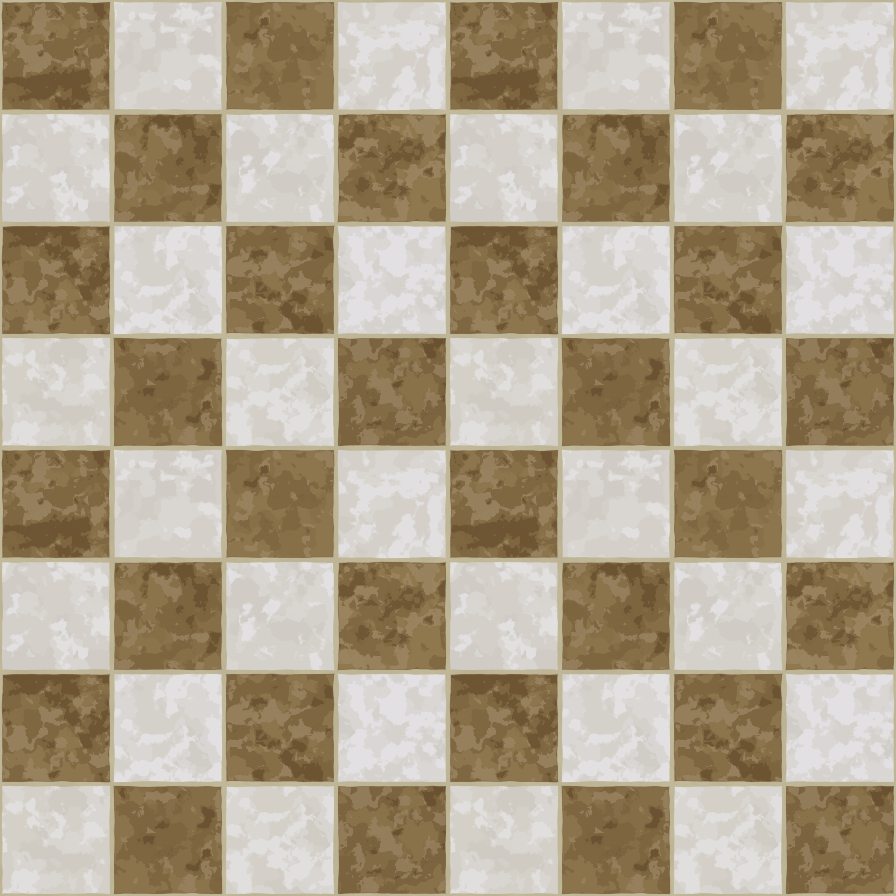
Give the GLSL for this pattern, as a WebGL 2 fragment shader.

```glsl
#version 300 es
precision highp float;

uniform vec2 u_resolution;
out vec4 fragColor;

const float TILES = 8.0;          // tiles across and down
const float BLOCK = 4.0;          // tiles before the wear repeats
const float GROUT_HALF = 0.021;   // in tile widths
const float EDGE_WOBBLE = 0.018;
const float RIM_WIDTH = 0.014;
const float BROAD_FREQ = 3.0;     // noise cells per tile
const float PATCH_FREQ = 6.0;
const float FLECK_FREQ = 8.0;
const float WARP = 0.035;
const float PATCH_SOFTNESS = 0.018;

const vec3 GROUT = vec3(0.745, 0.712, 0.590);
const vec3 CREAM = vec3(0.832, 0.816, 0.790);
const vec3 CREAM_SHADE = vec3(0.805, 0.785, 0.755);
const vec3 CREAM_PALE = vec3(0.855, 0.842, 0.828);
const vec3 CREAM_BRIGHT = vec3(0.888, 0.880, 0.882);
const vec3 BROWN = vec3(0.548, 0.458, 0.298);
const vec3 BROWN_DARK = vec3(0.485, 0.392, 0.245);
const vec3 BROWN_DEEP = vec3(0.410, 0.310, 0.185);
const vec3 BROWN_PALE = vec3(0.600, 0.510, 0.375);

float hash(vec2 cell, float seed) {
    uvec3 v = uvec3(ivec3(cell, seed)) * uvec3(1597334673u, 3812015801u, 2798796415u);
    uint n = v.x ^ v.y ^ v.z;
    n = (n ^ (n >> 16)) * 2246822519u;
    n = (n ^ (n >> 13)) * 3266489917u;
    return float((n ^ (n >> 16)) >> 8) / 16777216.0;
}

// Value noise that wraps after a whole number of cells
float noise(vec2 p, float period, float seed) {
    vec2 i = floor(p);
    vec2 f = p - i;
    f = f * f * (3.0 - 2.0 * f);
    vec2 a = mod(i, period);
    vec2 b = mod(i + 1.0, period);
    return mix(mix(hash(a, seed), hash(vec2(b.x, a.y), seed), f.x),
               mix(hash(vec2(a.x, b.y), seed), hash(b, seed), f.x), f.y);
}

float fbm(vec2 p, float freq, float seed) {
    float sum = 0.0;
    float gain = 0.5;
    for (int k = 0; k < 4; k++) {
        sum += gain * noise(p * freq, BLOCK * freq, seed + float(k));
        freq *= 2.0;
        gain *= 0.5;
    }
    return sum / 0.9375;
}

// Flat patch with a ragged outline
float patchMask(float field, float threshold) {
    return smoothstep(-PATCH_SOFTNESS, PATCH_SOFTNESS, field - threshold);
}

vec3 creamTile(float broad, float blotch, float fleck, float wear) {
    vec3 color = mix(CREAM, CREAM_SHADE, 0.6 * patchMask(broad, 0.57));
    color = mix(color, CREAM_PALE, 0.8 * patchMask(blotch + 0.15 * wear, 0.52));
    float cluster = fleck + 0.45 * (blotch - 0.5) + 0.16 * wear;
    color = mix(color, CREAM_PALE, 0.8 * patchMask(cluster, 0.56));
    return mix(color, CREAM_BRIGHT, 0.9 * patchMask(cluster, 0.61));
}

vec3 brownTile(float broad, float blotch, float fleck, float flake, float wear) {
    vec3 color = mix(BROWN, BROWN_DARK, 0.35 * patchMask(broad, 0.50));
    color = mix(color, BROWN_DARK, 0.85 * patchMask(blotch + 0.1 * wear, 0.54));
    float lean = 0.5 * (broad - 0.5) + 0.16 * wear;
    color = mix(color, BROWN_PALE, 0.85 * patchMask(flake + lean, 0.61));
    color = mix(color, BROWN_DARK, 0.9 * patchMask(fleck + lean, 0.61));
    return mix(color, BROWN_DEEP, 0.8 * patchMask(fleck + lean, 0.70));
}

void main() {
    vec2 p = gl_FragCoord.xy / u_resolution * TILES;
    float pixel = TILES / min(u_resolution.x, u_resolution.y);
    vec2 cell = floor(p);
    vec2 local = p - cell;
    vec2 tileId = mod(cell, BLOCK);
    float wear = hash(tileId, 91.0) - 0.5;
    float tone = hash(tileId, 92.0) - 0.5;

    // Each tile is cut from its own part of the stone
    vec2 q = local + BLOCK * vec2(hash(tileId, 93.0), hash(tileId, 94.0));
    q += WARP * (vec2(fbm(q, 14.0, 1.0), fbm(q, 14.0, 6.0)) - 0.5) * 2.0;
    float broad = fbm(q, BROAD_FREQ, 11.0);
    float blotch = fbm(q, PATCH_FREQ, 21.0);
    float fleck = fbm(q, FLECK_FREQ, 31.0);
    float flake = fbm(q, FLECK_FREQ, 41.0);

    // Slightly uneven tile outline
    vec2 side = min(local, 1.0 - local);
    float wobble = fbm(p, 7.0, 51.0) - 0.5;
    float edge = min(side.x, side.y) - GROUT_HALF + EDGE_WOBBLE * wobble;

    // Alternate the two stones
    vec3 color;
    if (mod(cell.x + cell.y, 2.0) < 0.5) {
        color = creamTile(broad, blotch, fleck, wear);
        color += tone * vec3(0.004, 0.008, 0.024);
    } else {
        color = brownTile(broad, blotch, fleck, flake, wear);
        color += tone * vec3(0.026, 0.024, 0.018);
        color = mix(color, BROWN_DARK, 0.6 * (1.0 - smoothstep(0.0, RIM_WIDTH, edge)));
    }

    // Grout
    vec3 grout = GROUT + 0.05 * (fbm(p, 5.0, 61.0) - 0.5);
    color = mix(grout, color, smoothstep(-0.6 * pixel, 0.6 * pixel, edge));
    fragColor = vec4(color, 1.0);
}
```
